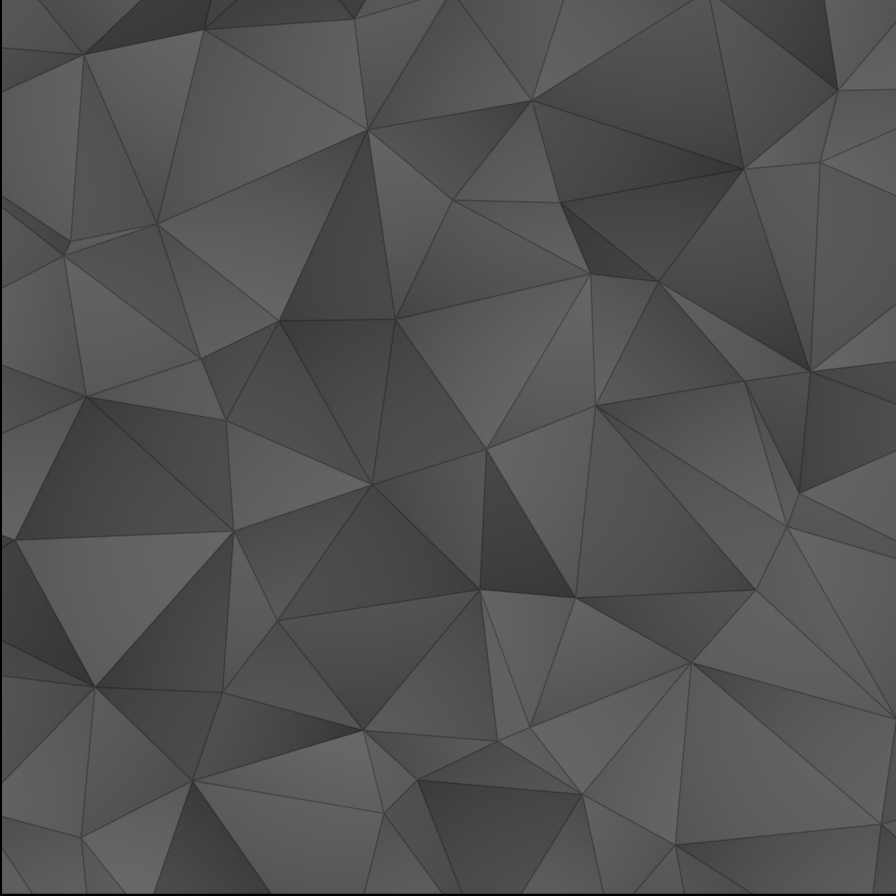
A Shadertoy shader for this background:

```glsl
// Low-poly wall of grey facets: jittered grid sites joined by a Delaunay mesh.
// Each pixel finds its own triangle by repeatedly swapping in the site deepest
// inside the current circumcircle; every facet then gets its own soft gradient.

const float CELLS = 6.9;          // sites along the canvas height
const float JITTER = 0.95;        // how far sites stray within their cell
const int REACH = 3;              // search radius in cells
const int MAX_SWAPS = 24;
const float TONE_TOP = 0.377;     // brightest flat facet
const float TONE_FALL = 0.08;     // even spread of facet tones
const float TONE_TAIL = 0.055;    // extra drop for the few darkest facets
const vec2 TONE_LIMITS = vec2(0.215, 0.405);
const float SLOPE = 0.085;        // gradient strength per cell
const float CURVE = 0.020;        // rounding of the gradient
const float FLOOR_GLOW = 0.028;   // lower part is lighter than the upper
const float SEAM_WIDTH = 0.0015;
const float SEAM_DARK = 0.27;
const vec2 BORDER = vec2(0.0022, 0.0026); // left and bottom frame
const vec2 SEED = vec2(17.0, 43.0);

vec3 hash32(vec2 p) {
    vec3 h = fract((p + SEED).xyx * vec3(0.1031, 0.1030, 0.0973));
    h += dot(h, h.yxz + 33.33);
    return fract((h.xxy + h.yzz) * h.zyx);
}

float cross2(vec2 a, vec2 b) { return a.x * b.y - a.y * b.x; }

vec2 site(vec2 id) { return id + 0.5 + JITTER * (hash32(id).xy - 0.5); }

// Centre of the circle through three points
vec2 circumcentre(vec2 a, vec2 b, vec2 c) {
    vec2 u = b - a, v = c - a;
    float uu = dot(u, u), vv = dot(v, v);
    return a + 0.5 * vec2(uu * v.y - vv * u.y, vv * u.x - uu * v.x) / cross2(u, v);
}

// Distance from the origin to the line through a and b
float edgeDistance(vec2 a, vec2 b) { return abs(cross2(a, b)) / length(b - a); }

// Returns the facet tone and the distance to its nearest seam, in canvas units
vec2 facet(vec2 uv) {
    vec2 p = uv * CELLS, cell = floor(p);

    // Large counter-clockwise triangle around the pixel
    vec2 ia = cell + vec2(-30.0, -20.0);
    vec2 ib = cell + vec2(30.0, -20.0);
    vec2 ic = cell + vec2(0.0, 30.0);
    vec2 a = site(ia) - p, b = site(ib) - p, c = site(ic) - p;

    for (int n = 0; n < MAX_SWAPS; n++) {
        vec2 centre = circumcentre(a, b, c);
        float power = dot(a, a) - 2.0 * dot(a, centre);
        float deepest = -1e-4;
        vec2 id = ia, d = a;
        for (int j = -REACH; j <= REACH; j++)
        for (int i = -REACH; i <= REACH; i++) {
            vec2 k = cell + vec2(i, j);
            vec2 q = site(k) - p;
            float depth = dot(q, q) - 2.0 * dot(q, centre) - power;
            if (depth < deepest) { deepest = depth; id = k; d = q; }
        }
        if (deepest > -2e-4) break;

        // Replace the corner that keeps the pixel enclosed
        float sa = cross2(d, a), sb = cross2(d, b), sc = cross2(d, c);
        if (sa >= 0.0 && sb <= 0.0) { c = d; ic = id; }
        else if (sb >= 0.0 && sc <= 0.0) { a = d; ia = id; }
        else { b = d; ib = id; }
    }

    // Flat tone with a random gradient about the centroid
    vec3 rnd = fract(hash32(ia + 71.0) + hash32(ib + 71.0) + hash32(ic + 71.0));
    vec2 offset = -(a + b + c) / 3.0;
    float angle = 6.28318 * rnd.y;
    float tone = TONE_TOP - TONE_FALL * rnd.x - TONE_TAIL * pow(rnd.x, 4.0);
    tone += SLOPE * mix(0.4, 1.0, rnd.z) * dot(offset, vec2(cos(angle), sin(angle)));
    tone += FLOOR_GLOW * (0.5 - uv.y) - CURVE * dot(offset, offset);
    tone = clamp(tone, TONE_LIMITS.x, TONE_LIMITS.y);

    float seam = min(edgeDistance(a, b), min(edgeDistance(b, c), edgeDistance(c, a)));
    seam /= CELLS;
    tone *= 1.0 - SEAM_DARK * (1.0 - smoothstep(0.0, SEAM_WIDTH, seam));
    return vec2(tone, seam);
}

void mainImage(out vec4 fragColor, in vec2 fragCoord) {
    float pixel = 1.0 / iResolution.y;
    vec2 uv = fragCoord * pixel;
    vec2 centre = facet(uv);
    float tone = centre.x;

    // Supersample only beside seams
    if (centre.y < SEAM_WIDTH + pixel) {
        tone = 0.0;
        for (int s = 0; s < 4; s++) {
            vec2 corner = vec2(s & 1, s >> 1) - 0.5;
            tone += 0.25 * facet(uv + 0.5 * pixel * corner).x;
        }
    }

    // Thin dark frame on the left and bottom
    vec2 inside = smoothstep(BORDER - 0.5 * pixel, BORDER + 0.5 * pixel, uv);
    tone *= inside.x * inside.y;
    fragColor = vec4(vec3(tone), 1.0);
}
```
